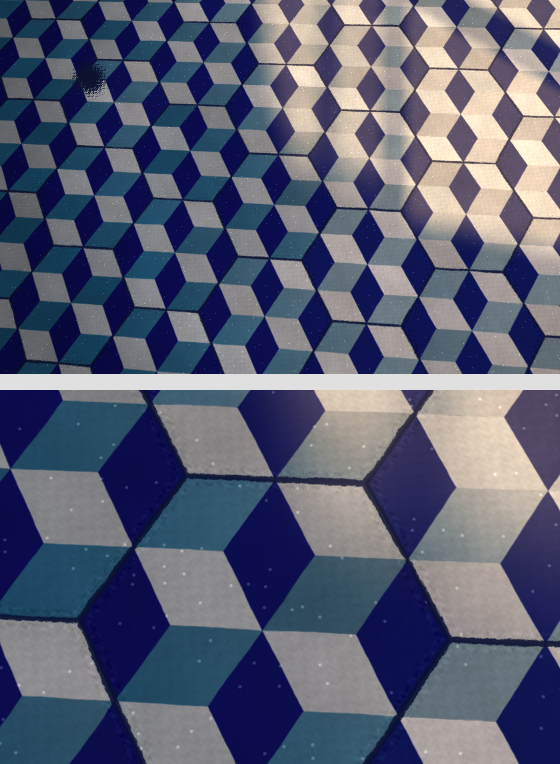
Top, the full canvas; bottom, a detail of the centre.
This pattern is drawn by a Shadertoy shader. Its source:

```glsl
// Hexagonal cement tiles, each holding twelve rhombi that read as stacked cubes.
// A projective map tilts the floor; fract-style repeats build rhombi and joints,
// then soft sun beams, layered sines and cellular specks light and age it.

const float ROOT3 = 1.7320508;
const float BAND = 0.8660254;            // height of one row of half diamonds

float hash(vec2 p) {
    return fract(sin(dot(p, vec2(127.1, 311.7))) * 43758.5);
}

// Smooth mottling in about -1..1
float layeredSines(vec2 p) {
    float sum = 0.0, gain = 0.5;
    for (int i = 0; i < 5; i++) {
        p = mat2(1.6, 1.2, -1.2, 1.6) * p + 1.7;
        sum += gain * sin(p.x + sin(p.y * 1.3)) * cos(p.y);
        gain *= 0.65;
    }
    return sum;
}

// Cellular noise: x is distance to the nearest seed, y is that seed's hash
vec2 cellular(vec2 p) {
    vec2 cell = floor(p), best = vec2(9.0, 0.0);
    for (int j = -1; j <= 1; j++)
    for (int i = -1; i <= 1; i++) {
        vec2 c = cell + vec2(i, j);
        float d = length(c + vec2(hash(c), hash(c + 37.0)) - p);
        if (d < best.x) best = vec2(d, hash(c + 71.0));
    }
    return best;
}

// Floor position from canvas position; z is the perspective divisor
vec3 floorPlane(vec2 p) {
    p += vec2(0.0156, 0.047);
    float w = 1.0 + dot(p, vec2(0.051, -0.271));
    return vec3(dot(p, vec2(12.03, -1.024)) / w, dot(p, vec2(0.63, 12.44)) / w, w);
}

// Flat-topped hexagon tiling: x is distance to the edge, yz is the tile id
vec3 hexTile(vec2 p) {
    vec2 period = vec2(6.0, 2.0 * ROOT3);
    vec2 idA = round(p / period), idB = round(p / period - 0.5) + 0.5;
    vec2 a = p - idA * period, b = p - idB * period;
    bool nearA = dot(a, a) < dot(b, b);
    vec2 q = abs(nearA ? a : b);
    return vec3(ROOT3 - max(q.y, BAND * q.x + 0.5 * q.y), nearA ? idA : idB);
}

// Signed distances: x below zero inside a dark diamond, y above zero on a grey face
vec2 rhombi(vec2 p) {
    float x = p.x - 3.0 * round(p.x / 3.0);
    float row = p.y / BAND;
    float t = abs(row - 2.0 * round(row * 0.5));
    float q = abs(x);
    float diamond = BAND * min(q - 0.5 * t, 1.0 + 0.5 * t - q);
    float side = sign(x) * (mod(floor(row), 2.0) < 0.5 ? 1.0 : -1.0);
    return vec2(diamond, side * BAND * min(t, 1.0 - t));
}

// Sunlight amount over the canvas, s in 0..1
float sunlight(vec2 s) {
    float right = smoothstep(0.70, 0.745, s.x)
                * smoothstep(-0.06, 0.05, s.y - 0.41 + 0.28 * (s.x - 0.73));
    float bar = abs(s.y - 1.0 + 0.84 * (s.x - 0.78));
    right *= mix(0.12, 1.0, smoothstep(0.025, 0.08, bar));
    float middle = smoothstep(0.43, 0.50, s.x - 0.10 * (1.0 - s.y))
                 * (1.0 - smoothstep(0.66, 0.71, s.x))
                 * smoothstep(0.48, 0.70, s.y + 0.6 * (s.x - 0.53));
    middle *= 1.0 - 0.35 * smoothstep(0.04, 0.0, abs(s.x - 0.585));
    float spill = 0.22 * smoothstep(0.62, 0.72, s.x) * smoothstep(0.38, 0.55, s.y);
    return max(max(right, 0.85 * middle), spill);
}

void mainImage(out vec4 fragColor, in vec2 fragCoord) {
    vec2 s = fragCoord / iResolution.xy;
    vec2 canvas = (fragCoord - 0.5 * iResolution.xy) / iResolution.y;
    vec3 ground = floorPlane(canvas);
    vec2 uv = ground.xy;
    float soft = 9.0 / (iResolution.y * ground.z) + 0.004;

    // Hand-laid wobble of the faces and joints
    float mottle = layeredSines(uv * 1.3);
    vec2 wobble = 0.012 * vec2(mottle, layeredSines(uv.yx * 1.1 + 5.0));
    vec3 tile = hexTile(uv + wobble);
    vec2 faces = rhombi(uv + wobble);
    float tileTone = hash(tile.yz) - 0.5;
    float faceTone = hash(floor(uv / vec2(1.5, BAND))) - 0.5;

    // Face colours in shade, cool at the left, and in sun
    float sun = sunlight(s);
    float warm = smoothstep(0.12, 0.78, s.x + 0.25 * (s.y - 0.5) + 0.22 * tileTone);
    vec3 navy = mix(vec3(0.04, 0.035, 0.29), vec3(0.055, 0.08, 0.32), warm);
    vec3 grey = mix(vec3(0.09, 0.27, 0.385), vec3(0.41, 0.46, 0.49), warm);
    vec3 pale = mix(vec3(0.50, 0.51, 0.53), vec3(0.65, 0.61, 0.60), warm);
    navy = mix(navy, vec3(0.37, 0.32, 0.41), sun);
    grey = mix(grey, vec3(0.90, 0.80, 0.70), sun);
    pale = mix(pale, vec3(1.0, 0.91, 0.80), sun);
    vec3 color = mix(pale, grey, smoothstep(-soft, soft, faces.y));
    color *= 1.0 + 0.13 * faceTone + 0.08 * tileTone;
    color = mix(navy, color, smoothstep(-soft, soft, faces.x));

    // Stains, fine grain and pale specks
    float grain = layeredSines(uv * 17.0);
    color *= 1.0 + 0.055 * mottle + 0.05 * grain;
    vec2 speck = cellular(uv * 4.0);
    color += 0.16 * step(0.72, speck.y) * smoothstep(0.11, 0.03, speck.x);

    // Uneven joints with a chipped patch
    float joint = 0.033 + 0.014 * mottle + 0.012 * grain;
    color += 0.05 * smoothstep(0.07, 0.0, abs(tile.x - 0.09)) * grain;
    vec3 grout = mix(vec3(0.035, 0.06, 0.19), vec3(0.26, 0.22, 0.27), sun);
    color = mix(grout, color, 0.1 + 0.9 * smoothstep(joint - soft, joint + soft, tile.x));
    float chip = length((s - vec2(0.16, 0.79)) * vec2(1.5, 1.0)) + 0.02 * grain;
    color = mix(vec3(0.05, 0.08, 0.20), color, smoothstep(0.025, 0.05, chip));

    color *= 1.0 - 0.22 * smoothstep(0.55, 1.0, length(canvas - vec2(0.2, 0.05)));
    fragColor = vec4(clamp(color, 0.0, 1.0), 1.0);
}
```
